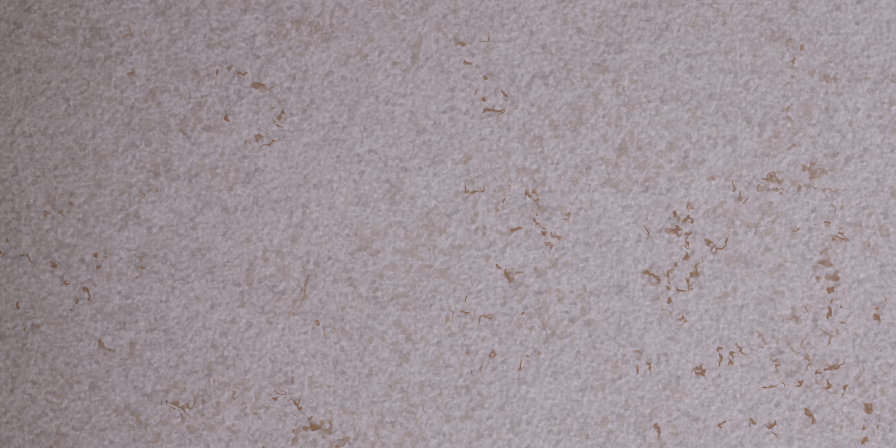
This texture is drawn by a Shadertoy shader. Its source:

```glsl
// Pale mauve plaster: a soft light falloff from the left, fine embossed grain,
// tiny pits, and sparse crumbly rust veins. Cellular noise builds the grain and
// patches; the veins follow the borders of warped cells.

const vec3 SHADE_COLOR = vec3(0.51, 0.47, 0.48);
const vec3 LIGHT_COLOR = vec3(0.69, 0.65, 0.68);
const vec3 RUST_COLOR  = vec3(0.48, 0.36, 0.28);
const vec3 TAN_COLOR   = vec3(0.54, 0.47, 0.44);

// Random jitter (xy) and tone (z) of one cell
vec3 cellHash(vec2 cell) {
    vec3 h = fract(vec3(cell.xyx) * vec3(0.1031, 0.1030, 0.0973));
    h += dot(h, h.yzx + 33.33);
    return fract((h.xxy + h.yzz) * h.zyx);
}

// Smooth cellular tone: nearby cell values blended by distance
float cellTone(vec2 p) {
    vec2 base = floor(p);
    float sum = 0.0, total = 0.0;
    for (int y = -1; y <= 1; y++)
    for (int x = -1; x <= 1; x++) {
        vec2 cell = base + vec2(x, y);
        vec3 h = cellHash(cell);
        vec2 d = cell + h.xy - p;
        float weight = exp(-6.0 * dot(d, d));
        sum += weight * h.z;
        total += weight;
    }
    return sum / total;
}

// Gap between the two nearest cell points: zero along cell borders
float cellBorder(vec2 p) {
    vec2 base = floor(p);
    float nearest = 9.0, second = 9.0;
    for (int y = -1; y <= 1; y++)
    for (int x = -1; x <= 1; x++) {
        vec2 cell = base + vec2(x, y);
        float d = length(cell + cellHash(cell).xy - p);
        second = min(second, max(nearest, d));
        nearest = min(nearest, d);
    }
    return second - nearest;
}

// Offset that roughens straight borders
vec2 warp(vec2 p, float scale, float amount) {
    vec2 q = p * scale;
    return amount * (vec2(cellTone(q + 17.3), cellTone(q + 71.9)) - 0.5);
}

// Brightness falling off toward the left edge and the top
float lighting(vec2 p) {
    float fromLeft = 0.688 - 0.175 * exp(-1.8 * p.x);
    return fromLeft - 0.035 * smoothstep(0.45, 1.1, p.y);
}

// Embossed grain, a finer layer and faint mottling, centred on zero
float grain(vec2 p) {
    vec2 q = p * 115.0;
    float relief = cellTone(q) - cellTone(q + vec2(-0.4, 0.45));
    float fine = cellTone(p * 185.0 + 41.0) - 0.5;
    float mottle = cellTone(p * 32.0 + 9.0) - 0.5;
    return 0.065 * relief + 0.075 * fine + 0.025 * mottle;
}

// Crumbly veins of a given scale, kept where the patch noise passes a level
float veins(vec2 p, float scale, float patchLevel) {
    vec2 q = p + warp(p, 16.0, 0.08) + warp(p, 48.0, 0.03) + warp(p, 110.0, 0.016);
    float patches = smoothstep(patchLevel, patchLevel + 0.16, cellTone(q * 5.0 + 23.0));
    float border = cellBorder(q * scale * vec2(1.3, 0.8));
    float vein = 1.0 - smoothstep(0.02, 0.22, border);
    float breaks = smoothstep(0.42, 0.70, cellTone(p * 70.0 + 5.0));
    float clumps = smoothstep(0.40, 0.62, cellTone(p * 20.0 + 87.0));
    return patches * vein * breaks * clumps;
}

// Sparse spots of a given scale
float specks(vec2 p, float scale) {
    return smoothstep(0.66, 0.88, cellTone(p * scale + 131.0));
}

void mainImage(out vec4 fragColor, in vec2 fragCoord) {
    vec2 p = fragCoord / iResolution.y;

    // Plaster surface
    float light = lighting(p);
    float tone = light + grain(p) - 0.045 * specks(p, 85.0);
    float level = (tone - SHADE_COLOR.r) / (LIGHT_COLOR.r - SHADE_COLOR.r);
    vec3 color = mix(SHADE_COLOR, LIGHT_COLOR, level);

    // Faint tan flecks and hairlines, then sparse rust
    float shade = light / 0.65;
    float fleckArea = smoothstep(0.35, 0.75, cellTone(p * 7.0 + 53.0));
    float flecks = 0.35 * fleckArea * specks(p, 72.0);
    float hairlines = 0.45 * veins(p + 3.7, 16.0, 0.45);
    color = mix(color, TAN_COLOR * shade, max(flecks, hairlines));
    color = mix(color, RUST_COLOR * shade, 0.85 * veins(p, 13.0, 0.63));

    fragColor = vec4(clamp(color, 0.0, 1.0), 1.0);
}
```
